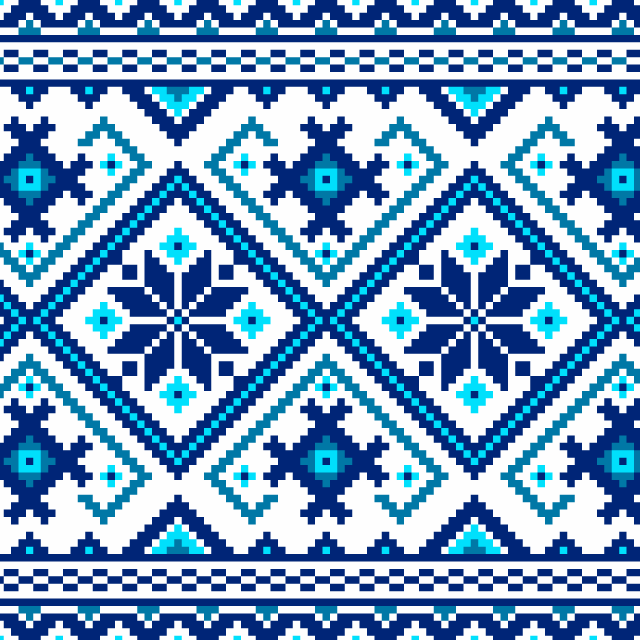
A Shadertoy shader for this pattern:

```glsl
// Cross-stitch border: diamonds holding eight-petal stars, with hooks, crosses and edge bands.
// Each stitch is one square of a grid folded into a mirrored tile 40 stitches wide,
// and its colour follows from integer distances to the centre of each motif.

const vec3 WHITE = vec3(0.995);
const vec3 NAVY = vec3(0.0, 0.145, 0.465);
const vec3 TEAL = vec3(0.0, 0.47, 0.65);
const vec3 CYAN = vec3(0.0, 0.88, 0.99);

float diamondDist(vec2 p) {
    return abs(p.x) + abs(p.y);
}

// Diamond flower with a dark heart
void flower(inout vec3 col, vec2 p, float radius) {
    float d = diamondDist(p);
    if (d <= radius) col = d < 0.5 ? NAVY : CYAN;
}

void star(inout vec3 col, vec2 p) {
    float hi = max(p.x, p.y), lo = min(p.x, p.y);
    bool petal = lo > 0.5 && lo < 4.5 && hi > lo + 0.5 && hi < lo + 5.5;
    bool leaf = lo > 5.5 && hi < 7.5 || lo > 7.5 && hi < 8.5;
    if (petal || leaf || hi + lo < 1.5 && hi > 0.5) col = NAVY;
    if (hi < 0.5) col = CYAN;
}

// Dark cross with four forked arms and a square eye
void forkedCross(inout vec3 col, vec2 p) {
    p = abs(p);
    float hi = max(p.x, p.y), lo = min(p.x, p.y), d = hi + lo;
    bool fork = hi == 6.0 && lo < 2.5
             || hi == 7.0 && lo > 0.5 && lo < 3.5
             || hi == 8.0 && lo == 2.0;
    if (d < 6.5 || fork) col = NAVY;
    if (d < 3.5) col = TEAL;
    if (hi < 1.5) col = hi < 0.5 ? NAVY : CYAN;
}

// Bent line around the forked cross, in diagonal coordinates
void hook(inout vec3 col, vec2 p) {
    float u = p.x + p.y, v = p.y - p.x;
    bool outer = u > 24.5 && u < 37.5 && v < 17.5;
    bool inner = u > 26.5 && u < 35.5 && v < 15.5;
    if (outer && !inner && (u < 35.5 || v > 10.5)) col = TEAL;
}

// Triangles standing on the inner edge line
void edgeTriangles(inout vec3 col, vec2 p) {
    float big = p.y - p.x;
    if (big > 23.5) col = big < 26.5 ? NAVY : big < 27.5 ? WHITE : big < 29.5 ? CYAN : TEAL;
    float dx = min(abs(p.x - 20.0), abs(p.x - 12.0));
    if (p.y - dx > 28.5) col = dx < 0.5 && p.y > 30.5 ? CYAN : NAVY;
}

// Edge lines, checked chain and scalloped rim
void borderBand(inout vec3 col, vec2 p, vec2 stitch) {
    float row = p.y;
    if (row == 32.0 || row == 38.0) col = NAVY;
    if (row > 33.5 && row < 36.5) {
        float step4 = mod(stitch.x, 4.0);
        bool dash = step4 > 0.5 && step4 < 2.5;
        if (row == 35.0) {
            if (!dash) col = stitch.y > 0.0 ? TEAL : NAVY;
        } else if (dash) col = NAVY;
    }
    if (row > 38.5) {
        float d = abs(mod(p.x + 4.0, 8.0) - 4.0);
        float depth = row - 39.0;
        if (depth > 0.5 && d < depth + 1.5 && d < 4.5 && d > depth - 2.5) col = NAVY;
        if (d + 2.0 < depth + 0.5) col = WHITE;
        if (d - depth > 2.5) col = TEAL;
        if (depth > 3.5 && d < 0.5) col = CYAN;
    }
}

vec3 stitchColor(vec2 stitch) {
    vec2 p = vec2(abs(mod(stitch.x + 20.0, 40.0) - 20.0), abs(stitch.y));
    vec3 col = WHITE;
    if (p.y < 31.5) {
        hook(col, p);
        star(col, p);
        flower(col, p - vec2(10.0, 0.0), 2.0);
        flower(col, p - vec2(0.0, 10.0), 2.0);
        flower(col, p - vec2(20.0, 9.0), 1.0);
        flower(col, p - vec2(9.0, 21.0), 1.0);
        forkedCross(col, p - vec2(20.0, 19.0));
        edgeTriangles(col, p);
        // Beaded diamond frame
        float frame = abs(p.x + p.y - 19.0);
        if (frame < 2.5) col = frame < 0.5 ? CYAN : NAVY;
    } else {
        borderBand(col, p, stitch);
    }
    return col;
}

void mainImage(out vec4 fragColor, in vec2 fragCoord) {
    // Average 4 x 4 samples per pixel for smooth stitch edges
    vec3 sum = vec3(0.0);
    for (int i = 0; i < 16; i++) {
        vec2 offset = (vec2(i % 4, i / 4) + 0.5) / 4.0 - 0.5;
        vec2 uv = (fragCoord + offset) / iResolution.y;
        sum += stitchColor(floor((uv - vec2(0.278, 0.4993)) * 86.3 + 0.5));
    }
    fragColor = vec4(sum / 16.0, 1.0);
}
```
